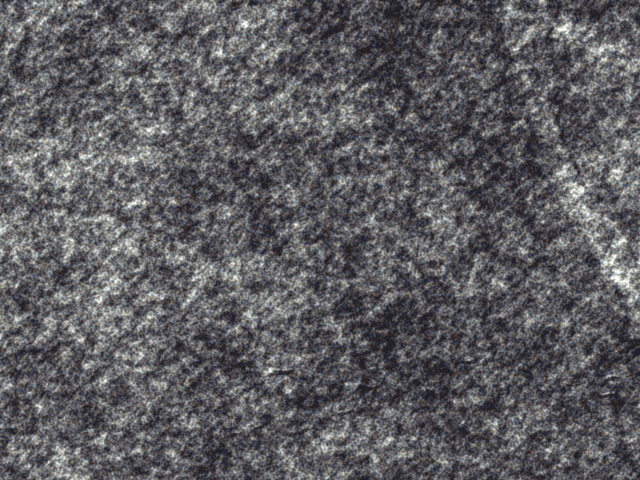
Give the GLSL for this texture, as a WebGL 2 fragment shader.

```glsl
#version 300 es
precision highp float;
// Dark, speckled rock face: octaves of sheared gradient noise make the mineral
// grain, a curved pale vein crosses the right side, and looped segments add
// light scratches and short dark cracks. Tone is turned into colour at the end.
uniform vec2 u_resolution;
out vec4 fragColor;

vec2 hash2(vec2 p) {
  vec3 q = fract(p.xyx * vec3(0.1031, 0.1030, 0.0973));
  q += dot(q, q.yzx + 33.33);
  return fract((q.xx + q.yz) * q.zy);
}

vec2 gradientAt(vec2 cell) {
  float angle = 6.2832 * hash2(cell + 71.0).x;
  return vec2(cos(angle), sin(angle));
}

float gradientNoise(vec2 p) {
  vec2 i = floor(p), f = p - i;
  vec2 w = f * f * f * (f * (f * 6.0 - 15.0) + 10.0);
  vec2 e = vec2(1.0, 0.0);
  float low = mix(dot(gradientAt(i), f), dot(gradientAt(i + e), f - e), w.x);
  float high = mix(dot(gradientAt(i + e.yx), f - e.yx), dot(gradientAt(i + 1.0), f - 1.0), w.x);
  return mix(low, high, w.y);
}

mat2 rotation(float a) {
  return mat2(cos(a), sin(a), -sin(a), cos(a));
}

// Position along (x, -1..1) and distance across (y) a segment
vec2 segmentSpace(vec2 p, vec2 centre, float angle, float halfLength) {
  vec2 q = rotation(-angle) * (p - centre);
  return vec2(q.x / halfLength, q.y);
}

float stroke(vec2 s, float width, float pixel) {
  float taper = 1.0 - smoothstep(0.4, 1.0, abs(s.x));
  return taper * (1.0 - smoothstep(width - 0.5 * pixel, width + pixel, abs(s.y)));
}

// Mineral grain, slightly drawn out along the foliation
float grain(vec2 p) {
  vec2 q = rotation(-0.68) * p * vec2(1.0, 1.0);
  q.x *= 0.75;
  float sum = 1.1 * gradientNoise(p * 3.1 + 5.0) + 1.2 * gradientNoise(q * 9.0 + 17.0);
  sum += 1.8 * gradientNoise(q * 26.0 + 31.0);
  sum += 2.3 * gradientNoise(q * 53.0 + 47.0);
  sum += 2.2 * gradientNoise(q * 104.0 + 59.0);
  return sum + 2.0 * gradientNoise(rotation(0.5) * p * 187.0 + 83.0);
}

// Pale vein: bright rim, broken dark seam, mid-grey core
float vein(vec2 p) {
  float drop = 0.93 - p.y;
  float wobble = 0.012 * gradientNoise(p * 14.0) + 0.012 * gradientNoise(p * 45.0);
  float side = 0.87 * (p.x - 1.05 - 0.27 * drop - 0.3 * drop * drop);
  float top = 0.99 - 0.3 * (p.x - 1.06) - p.y;
  float blend = max(0.05 - abs(side - top), 0.0);
  float depth = min(side, top) - blend * blend * 5.0 + wobble;
  float inside = smoothstep(-0.012, 0.012, depth);
  float core = smoothstep(0.03, 0.065, depth);
  float seam = exp(-pow((depth - 0.045 - wobble) / 0.005, 2.0));
  seam *= smoothstep(-0.15, 0.2, gradientNoise(p * 11.0 + 3.0));
  return inside * mix(1.45, 0.65, core) - 1.5 * seam;
}

float scratches(vec2 p, float pixel) {
  float sum = 0.0;
  for (float i = 0.0; i < 18.0; i++) {
    vec2 place = hash2(vec2(i, 4.0)), shape = hash2(vec2(i, 9.0));
    float angle = mix(0.55, 1.6, shape.x);
    vec2 s = segmentSpace(p, place * vec2(1.1, 1.0), angle, 0.025 + 0.06 * shape.y);
    s.y += 0.004 * s.x * s.x;
    sum += stroke(s, 0.0014 + 0.001 * place.y, pixel) * (0.5 + 0.9 * shape.y);
  }
  return sum * smoothstep(-0.35, 0.2, gradientNoise(p * 38.0 + 7.0));
}

// Near-level cracks in the lower part, each with a pale lip
float cracks(vec2 p, float pixel) {
  float sum = 0.0;
  float rough = 0.012 * gradientNoise(p * 28.0 + 13.0);
  for (float i = 0.0; i < 9.0; i++) {
    vec2 place = hash2(vec2(i, 21.0)), shape = hash2(vec2(i, 27.0));
    vec2 centre = vec2(0.45, 0.04) + place * vec2(0.85, 0.2);
    vec2 s = segmentSpace(p, centre, mix(-0.15, 0.45, shape.x), 0.04 + 0.06 * shape.y);
    s.y += rough;
    sum -= 1.7 * stroke(s, 0.0035, pixel);
    sum += 0.9 * stroke(s - vec2(0.2, 0.008), 0.002, pixel);
  }
  return sum * smoothstep(-0.2, 0.15, gradientNoise(p * 20.0 + 29.0));
}

void main() {
  float pixel = 1.0 / u_resolution.y;
  vec2 p = gl_FragCoord.xy * pixel;

  // Broad shading: paler on the left, darker beside the vein
  float level = 0.3 - 0.75 * smoothstep(0.2, 0.95, p.x) - 0.2 * smoothstep(0.6, 1.0, p.y);
  level += 0.96 * grain(p) + vein(p) + scratches(p, pixel) + cracks(p, pixel);
  level = clamp(level, -2.2, 3.2);
  float tone = 0.365 + 0.14 * level + 0.016 * level * level;

  // Violet shadows, greenish highlights, fine warm and cool flecks
  vec3 tint = mix(vec3(0.0, -0.008, 0.018), vec3(-0.006, 0.01, -0.014), smoothstep(0.2, 0.75, tone));
  float warmth = gradientNoise(p * 131.0 + 11.0) + 0.5 * gradientNoise(p * 61.0 + 37.0);
  float fleck = smoothstep(0.42, 0.62, gradientNoise(rotation(0.9) * p * 118.0 + 53.0));
  vec3 colour = vec3(tone) + tint + warmth * vec3(0.07, 0.005, -0.07);
  colour += fleck * mix(vec3(0.05, 0.1, 0.17), vec3(0.2, 0.12, 0.04), step(0.0, warmth));
  fragColor = vec4(clamp(colour, 0.0, 1.0), 1.0);
}
```
